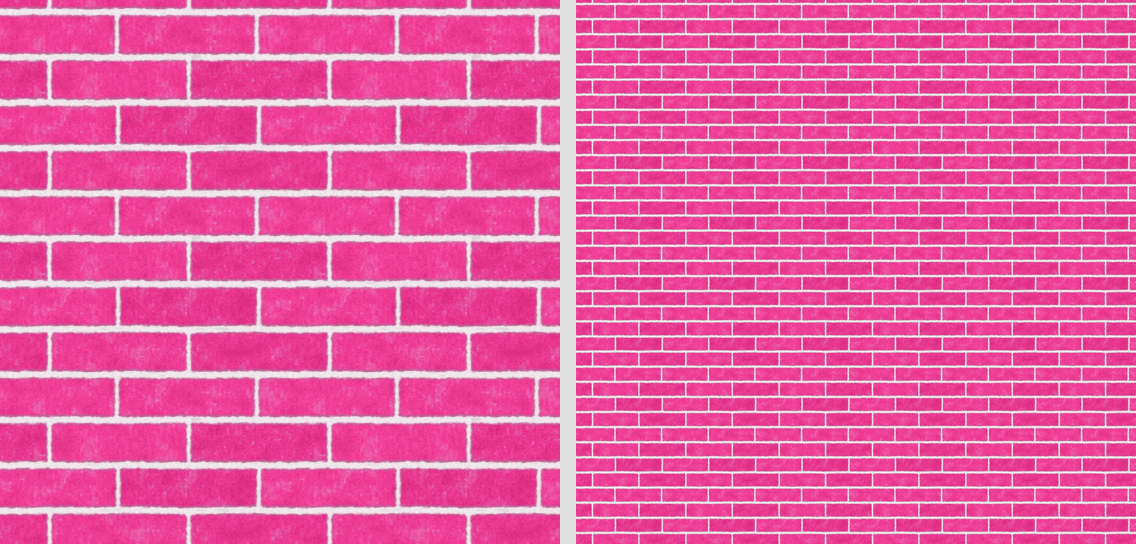
Left, the tile; right, the same tile 3 across and 3 down.
Give the GLSL for this texture, as a WebGL 1 fragment shader.

```glsl
precision highp float;

uniform vec2 u_resolution;

#define BRICKS 4.0          // bricks across
#define ROWS 12.0           // courses up the canvas
#define VARIETY vec2(2, 4)  // bricks and courses before the wear repeats
#define SHIFT vec2(0.345, 0.74)
#define ASPECT 3.08         // brick pitch over course pitch
#define HALF_JOINT vec2(0.054, 0.086)
#define ROUNDING 0.05
#define PINK vec3(0.935, 0.225, 0.575)
#define DEEP_PINK vec3(0.87, 0.17, 0.50)
#define PALE_PINK vec3(0.90, 0.50, 0.74)
#define RIM vec3(0.71, 0.38, 0.56)
#define MORTAR vec3(0.935, 0.905, 0.925)

float hash(vec2 p) {
  vec3 q = fract(vec3(p.xyx) * 0.1031);
  q += dot(q, q.yzx + 33.33);
  return fract((q.x + q.y) * q.z);
}

float cornerSlope(vec2 corner, vec2 offset, vec2 cells) {
  float angle = 6.2832 * hash(mod(corner, cells) + cells);
  return dot(vec2(cos(angle), sin(angle)), offset);
}

// Gradient noise that wraps after one variety tile
float noise(vec2 tile, vec2 cells) {
  vec2 p = tile * cells;
  vec2 i = floor(p), f = p - i;
  vec2 u = f * f * f * (f * (f * 6.0 - 15.0) + 10.0);
  vec2 o = vec2(1, 0);
  float low = mix(cornerSlope(i, f, cells),
                  cornerSlope(i + o.xy, f - o.xy, cells), u.x);
  float high = mix(cornerSlope(i + o.yx, f - o.yx, cells),
                   cornerSlope(i + o.xx, f - o.xx, cells), u.x);
  return mix(low, high, u.y);
}

vec3 brickColor(vec2 tile, vec2 id) {
  float cloud = noise(tile, vec2(11, 8)) + 0.5 * noise(tile, vec2(27, 16));
  float streak = noise(tile, vec2(74, 25));
  float grain = noise(tile, vec2(118, 77));
  float speck = noise(tile, vec2(67, 46));
  float wear = hash(id + 7.0);

  vec3 color = mix(PINK, DEEP_PINK, 0.65 * smoothstep(0.0, 0.6, -cloud));
  color = mix(color, PALE_PINK, 0.38 * smoothstep(0.05, 0.65, cloud + 0.35 * streak));
  float patches = smoothstep(-0.3, 0.4, cloud + 0.4 * (wear - 0.5));
  color = mix(color, PALE_PINK, 0.6 * patches * smoothstep(0.22, 0.5, speck));
  color += vec3(0.03, 0.07, 0.05) * (grain + 0.6 * streak);
  return color + 0.035 * (hash(id) - 0.5);
}

vec3 mortarColor(vec2 tile, float edge) {
  float grain = noise(tile, vec2(96, 62));
  float smudge = smoothstep(0.3, 0.6, noise(tile, vec2(18, 24)));
  vec3 color = MORTAR + 0.05 * grain - 0.07 * smudge;
  // Pink tint next to the bricks
  return mix(color, vec3(0.95, 0.80, 0.88), 0.5 * smoothstep(-0.06, 0.0, edge));
}

void main() {
  vec2 uv = gl_FragCoord.xy / u_resolution;
  vec2 wall = uv * vec2(BRICKS, ROWS);
  vec2 tile = wall / VARIETY;

  // Running bond with slightly uneven courses and joints
  float y = wall.y - SHIFT.y + 0.03 * noise(tile, vec2(5, 4));
  float row = floor(y);
  float rise = y - row;
  float x = wall.x - SHIFT.x - 0.5 * (1.0 - mod(row, 2.0));
  float joint = floor(x + 0.5);
  x -= joint + 0.022 * (hash(mod(vec2(joint, row), VARIETY) + 3.0) - 0.5);
  vec2 id = mod(vec2(joint - step(x, 0.0), row), VARIETY);

  // Distance inside the brick, in course heights, with a ragged edge
  vec2 inset = vec2(abs(x) * ASPECT, min(rise, 1.0 - rise)) - HALF_JOINT;
  inset += 0.022 * noise(tile, vec2(38, 28)) + 0.02 * noise(tile, vec2(80, 54));
  float edge = ROUNDING - length(max(ROUNDING - inset, 0.0));
  float blur = 0.018 + 0.5 * ROWS / u_resolution.y;

  // Worn rim, darker along the underside
  float underside = 1.0 - smoothstep(0.08, 0.16, rise);
  float rim = 1.0 - smoothstep(0.0, ROUNDING, abs(edge - 0.008));
  rim *= 0.5 + 0.3 * underside + 0.5 * noise(tile, vec2(30, 20));

  vec3 color = mix(mortarColor(tile, edge), brickColor(tile, id),
                   smoothstep(-blur, blur, edge));
  color = mix(color, RIM, clamp(rim, 0.0, 0.9));
  gl_FragColor = vec4(clamp(color, 0.0, 1.0), 1.0);
}
```
